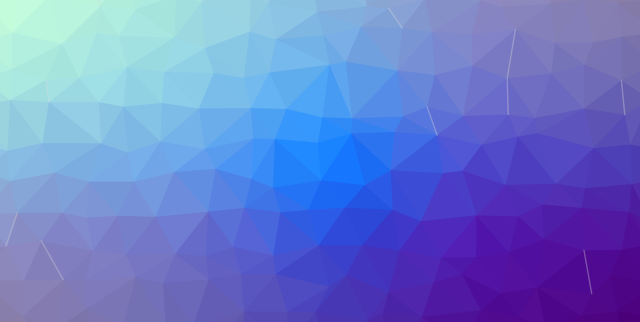
A Shadertoy shader for this background:

```glsl
#define MINT vec3(0.78, 1.00, 0.85)
#define SKY vec3(0.58, 0.84, 0.90)
#define BLUE vec3(0.30, 0.48, 0.92)
#define VIOLET vec3(0.33, 0.09, 0.68)
#define PLUM vec3(0.30, 0.00, 0.48)
#define GLOW_SHIFT vec3(-0.23, 0.02, 0.10)
#define GLOW_FALLOFF 14.0
#define HUB vec2(0.987, 0.557)
#define CELL vec2(0.118, 0.109)
#define JITTER 0.31
#define SHADE_VARIATION 0.025
#define SEAM_CHANCE 0.025

vec2 hash22(vec2 p) {
    vec3 q = fract(p.xyx * vec3(0.1031, 0.1030, 0.0973));
    q += dot(q, q.yzx + 33.33);
    return fract((q.xx + q.yz) * q.zy);
}

// Five-stop ramp used along both axes
vec3 ramp(float t) {
    float s = clamp(t, 0.0, 1.0) * 4.0;
    vec3 c = mix(MINT, SKY, clamp(s, 0.0, 1.0));
    c = mix(c, BLUE, clamp(s - 1.0, 0.0, 1.0));
    c = mix(c, VIOLET, clamp(s - 2.0, 0.0, 1.0));
    return mix(c, PLUM, clamp(s - 3.0, 0.0, 1.0));
}

// Smooth colour field: averaged axis ramps with a central blue glow
vec3 field(vec2 p, float aspect) {
    vec3 c = 0.5 * (ramp(p.x / aspect) + ramp(1.0 - p.y));
    vec2 d = p - vec2(0.515 * aspect, 0.48);
    return clamp(c + GLOW_SHIFT * exp(-GLOW_FALLOFF * dot(d, d)), 0.0, 1.0);
}

// Jittered lattice point; the hub itself stays fixed
vec2 vertex(vec2 id) {
    vec2 offset = (hash22(id + 57.0) * 2.0 - 1.0) * JITTER;
    return HUB + CELL * (id + offset * min(length(id), 1.0));
}

// Signed distance to the line ab, positive on its right
float edge(vec2 p, vec2 a, vec2 b) {
    return dot(p - a, normalize(vec2(b.y - a.y, a.x - b.x)));
}

float segment(vec2 p, vec2 a, vec2 b) {
    vec2 ab = b - a;
    return length(p - a - ab * clamp(dot(p - a, ab) / dot(ab, ab), 0.0, 1.0));
}

// Flat facet colour in rgb, premultiplied by its coverage in w
vec4 facet(vec2 p, vec2 a, vec2 b, vec2 c, float shade, float aspect, float px) {
    float d = max(edge(p, a, b), max(edge(p, b, c), edge(p, c, a)));
    float cover = clamp(0.5 - d / px, 0.0, 1.0);
    vec3 tint = field((a + b + c) / 3.0, aspect);
    return vec4(tint + (shade - 0.5) * SHADE_VARIATION, 1.0) * cover;
}

void mainImage(out vec4 fragColor, in vec2 fragCoord) {
    float px = 1.0 / iResolution.y;
    float aspect = iResolution.x * px;
    vec2 p = fragCoord * px;
    vec2 home = floor((p - HUB) / CELL);
    vec4 sum = vec4(0.0);
    float seam = 0.0;

    for (int j = -1; j <= 1; j++)
    for (int i = -1; i <= 1; i++) {
        vec2 id = home + vec2(i, j);
        vec2 a = vertex(id);
        vec2 b = vertex(id + vec2(1, 0));
        vec2 c = vertex(id + vec2(1, 1));
        vec2 d = vertex(id + vec2(0, 1));
        vec2 shade = hash22(id + 191.0);

        // Split each quad along its shorter diagonal
        if (distance(a, c) < distance(b, d)) {
            sum += facet(p, a, b, c, shade.x, aspect, px);
            sum += facet(p, a, c, d, shade.y, aspect, px);
        } else {
            sum += facet(p, a, b, d, shade.x, aspect, px);
            sum += facet(p, b, c, d, shade.y, aspect, px);
        }

        // Rare hairline gaps between facets
        float open = step(hash22(id + 313.0).x, SEAM_CHANCE);
        float line = 1.0 - smoothstep(0.0, 0.001 + px, segment(p, a, d));
        seam = max(seam, open * line);
    }

    vec3 color = sum.rgb / max(sum.w, 0.001);
    fragColor = vec4(mix(color, vec3(0.85), 0.35 * seam), 1.0);
}
```
